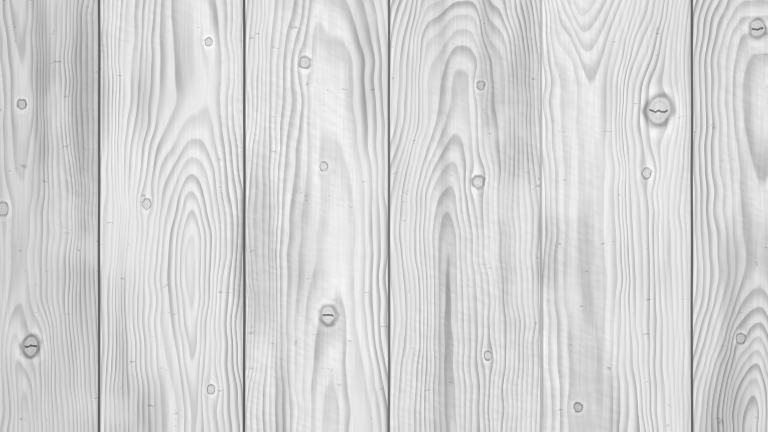
Write a Shadertoy shader that draws this texture.

```glsl
const float edges[7] = float[](-0.062, 0.129, 0.318, 0.5065, 0.7045, 0.901, 1.095);
const float seamDepth[7] = float[](0.0, 0.95, 1.0, 0.85, 0.3, 0.9, 0.0);
const float plankTone[6] = float[](0.865, 0.93, 0.93, 0.905, 0.93, 0.91);

float hash(vec2 p) {
    return fract(sin(dot(p, vec2(127.1, 311.7))) * 43758.5453);
}

float noise(vec2 p) {
    vec2 i = floor(p), f = fract(p);
    f = f * f * (3.0 - 2.0 * f);
    return mix(mix(hash(i), hash(i + vec2(1, 0)), f.x),
               mix(hash(i + vec2(0, 1)), hash(i + vec2(1, 1)), f.x), f.y);
}

float fbm(vec2 p) {
    float sum = 0.0, amp = 0.5;
    for (int i = 0; i < 4; i++) {
        sum += amp * noise(p);
        p = p * 2.03 + 17.3;
        amp *= 0.5;
    }
    return sum;
}

// Bell curve around zero
float bell(float x) { return exp(-x * x); }

// Growth rings of a plank cut lengthwise: x across in plank widths, y along
float grain(vec2 q, float id) {
    q.x += 0.10 * (noise(vec2(q.x * 3.0 + id * 9.0, q.y * 7.0)) - 0.5);
    q.x += 0.02 * (noise(vec2(q.x * 8.0, q.y * 35.0 + id * 5.0)) - 0.5);
    float cutDepth = 0.04 + 0.5 * noise(vec2(id * 7.3, q.y * 4.5 + id));
    float phase = 32.0 * length(vec2(q.x, cutDepth));
    phase += 1.6 * noise(vec2(q.x * 9.0, q.y * 4.0 + id * 3.0));
    float blur = fwidth(phase);
    float f = fract(phase);
    float line = smoothstep(0.2, 0.82, f) * (1.0 - smoothstep(0.98 - max(0.15, blur), 1.0, f));
    float strength = 0.35 + 0.65 * hash(vec2(floor(phase), id));
    strength *= 0.5 + 0.8 * noise(vec2(q.x * 6.0, q.y * 9.0 + id));
    return line * strength * (1.0 - smoothstep(0.5, 1.1, blur));
}

void mainImage(out vec4 fragColor, in vec2 fragCoord) {
    vec2 p = fragCoord / iResolution.x;
    float px = 1.0 / iResolution.x;

    // Plank under this point
    int plank = 0;
    for (int i = 1; i < 6; i++) if (p.x > edges[i]) plank = i;
    float id = float(plank);
    float left = edges[plank], width = edges[plank + 1] - left;

    // Knots push the grain aside and add their own shading
    float bend = 0.0, knotShade = 0.0, knotMask = 0.0;
    for (int k = 0; k < 3; k++) {
        vec2 seed = vec2(id + 3.0, float(k) * 5.0 + 2.0);
        vec2 center = vec2(left + width * mix(0.2, 0.8, hash(seed)),
                           0.1875 * (float(k) + mix(0.15, 0.85, hash(seed + 11.0))));
        float big = hash(seed + 23.0);
        float size = mix(0.005, 0.019, big * big);
        vec2 d = p - center;
        bend += 0.9 * d.x * bell(0.5 * length(d * vec2(1.0, 0.55)) / size);

        float r = length(d * vec2(1.0, 0.9)) / size;
        r += 0.35 * (noise(d * 1.6 / size + seed) - 0.5);
        float disc = 1.0 - smoothstep(0.85, 1.0 + px / size, r);
        float rim = bell((r - 1.0) * 5.0) * (0.5 + 0.8 * noise(d / size + seed * 3.0));
        float crackY = abs(d.y + 0.2 * size * (noise(vec2(d.x * 250.0, id)) - 0.5));
        float crack = (1.0 - smoothstep(0.0005, 0.0008 + px, crackY))
                    * (1.0 - smoothstep(0.6, 0.75, abs(d.x) / size)) * step(0.45, big);
        knotShade += disc * (0.07 + 0.025 * sin(r * 15.0)) + 0.17 * rim + 0.35 * crack;
        knotShade -= 0.04 * bell((r - 1.5) * 3.0);
        knotMask = max(knotMask, disc);
    }

    // Grain, darker streaks, fibres and saw marks
    float pith = left + width * mix(0.3, 0.7, hash(vec2(id, 4.0)));
    float rings = grain(vec2((p.x - bend - pith) / width, p.y), id);
    float tone = plankTone[plank];
    tone -= 0.21 * rings * (1.0 - knotMask);
    float streak = noise(vec2((p.x - bend) * 38.0 + id * 13.0, p.y * 4.5 + id));
    tone -= 0.09 * smoothstep(0.6, 0.9, streak);
    tone -= 0.06 * (fbm(vec2(p.x * 14.0, p.y * 6.0) + id * 8.0) - 0.45);
    tone -= 0.045 * (noise(vec2(p.x * 420.0, p.y * 30.0 + id)) - 0.5);
    float sawArea = smoothstep(0.4, 0.7, noise(p * vec2(12.0, 3.0) + id * 4.0));
    tone -= 0.035 * sawArea * (noise(vec2(p.x * 90.0, (p.y + p.x * 0.35) * 260.0)) - 0.5);
    tone -= knotShade;

    // Pale worn patches and rough scuffs
    float wear = smoothstep(0.52, 0.72, fbm(p * vec2(13.0, 8.0) + 31.0));
    tone = mix(tone, 0.92, 0.45 * wear * (1.0 - knotMask));
    float scuff = smoothstep(0.72, 0.85, fbm(p * vec2(70.0, 110.0) + id));
    tone -= 0.12 * scuff;

    // Seams with a soft shadow and a lit edge
    for (int i = 1; i < 6; i++) {
        float d = p.x - edges[i] - 0.0008 * (noise(vec2(p.y * 12.0, float(i))) - 0.5);
        float gap = 1.0 - smoothstep(0.0012 - 0.5 * px, 0.0014 + 0.8 * px, abs(d));
        tone -= 0.08 * seamDepth[i] * exp(-abs(d) / 0.004);
        tone += 0.06 * bell((d - 0.004) / 0.0015);
        tone = mix(tone, 0.38, gap * seamDepth[i]);
    }

    // Gentle falloff towards the corners
    vec2 c = p - vec2(0.5, 0.32);
    tone -= 0.13 * dot(c, c);
    fragColor = vec4(vec3(clamp(tone, 0.0, 0.96)), 1.0);
}
```
